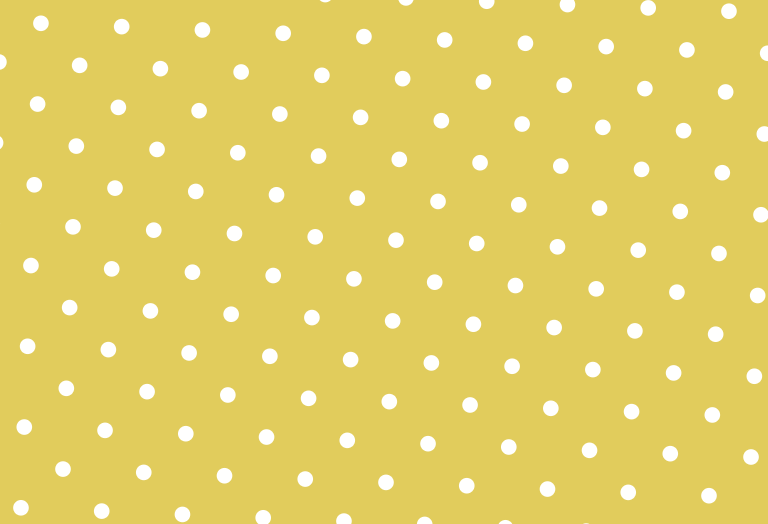
A WebGL 2 fragment shader for this pattern:

```glsl
#version 300 es
precision highp float;

uniform vec2 u_resolution;
out vec4 fragColor;

// Distance to the nearest point of a square grid with unit spacing
float gridDistance(vec2 p) {
    return length(p - floor(p + 0.5));
}

void main() {
    // Canvas width is one unit; the grid is centred on one dot
    vec2 p = gl_FragCoord.xy / u_resolution.x - vec2(0.5156, 0.3696);

    // Slight clockwise tilt of the whole grid
    float tilt = 0.0412;
    float c = cos(tilt), s = sin(tilt);
    float pitch = 0.10523;
    vec2 grid = mat2(c, s, -s, c) * p / pitch;

    // Staggered dots: corners and centres of each square cell
    float centreDistance = min(gridDistance(grid), gridDistance(grid + 0.5)) * pitch;
    float edge = centreDistance - 0.01015;

    // One-pixel soft edge
    float dotMask = clamp(0.5 - edge * u_resolution.x, 0.0, 1.0);

    vec3 mustard = vec3(0.882, 0.800, 0.361);
    vec3 dotWhite = vec3(1.0, 1.0, 0.995);
    fragColor = vec4(mix(mustard, dotWhite, dotMask), 1.0);
}
```
